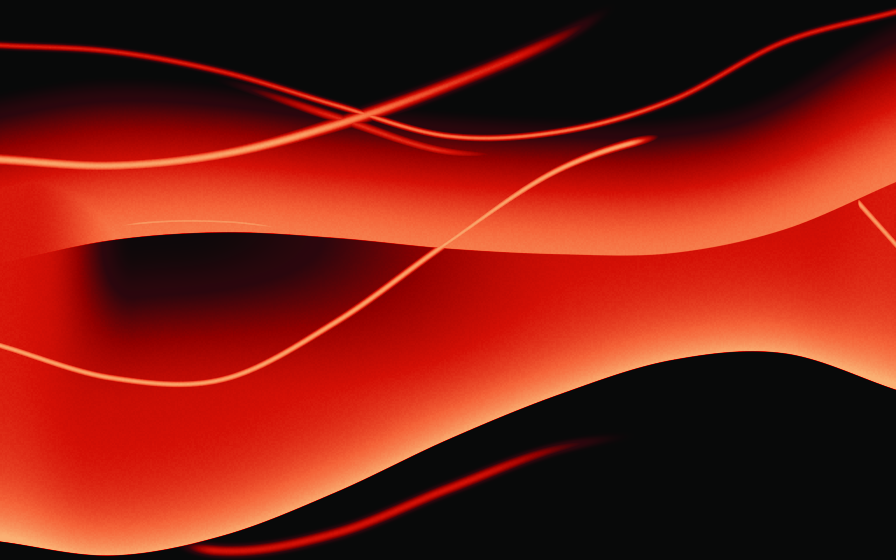
A WebGL 2 fragment shader for this background:

```glsl
#version 300 es
precision highp float;
// Glowing red ribbons folding over black, crossed by thin bright strands.

#define ASPECT 1.6          // width over height of the composition
#define RIBBON_DEPTH 0.25   // height of the upper ribbon's fade
#define RIBBON_HEAT 0.86    // heat at the fold of the upper ribbon
#define BODY_HEAT 0.55      // plain heat of the lower ribbon
#define RIM_HEAT 0.44       // extra heat along the hill
#define RIM_REACH 0.085     // how far the rim glow spreads
#define SHADOW_DEPTH 0.30   // reach of the shadow below the fold
#define GRAIN 0.018

uniform vec2 u_resolution;
out vec4 fragColor;

// Heights at nine evenly spaced knots from left to right
const float HILL[9]   = float[9](.033, .008, .044, .121, .215, .296, .357, .369, .304);
const float FOLD[9]   = float[9](.530, .571, .585, .575, .556, .546, .548, .590, .675);
const float SWEEP[9]  = float[9](.715, .704, .725, .777, .848, .933, 1.04, 1.10, 1.20);
const float WAVE[9]   = float[9](.919, .908, .871, .812, .757, .765, .821, .925, .979);
const float ECHO[9]   = float[9](.917, .896, .854, .790, .729, .731, .750, .770, .790);
const float RISE[9]   = float[9](.383, .325, .323, .425, .567, .698, .760, .770, .770);
const float EMBER[9]  = float[9](.130, .060, .016, .048, .127, .200, .227, .230, .230);
const float CREASE[9] = float[9](.530, .594, .604, .577, .550, .540, .540, .540, .540);

float hash(vec2 p) {
  vec3 q = fract(p.xyx * 0.1031);
  q += dot(q, q.yzx + 33.33);
  return fract((q.x + q.y) * q.z);
}

// Catmull-Rom curve through the knots
float curve(float k[9], float x) {
  float s = x * 8.0;
  int i = clamp(int(floor(s)), 0, 7);
  float f = s - float(i);
  float b = k[i], c = k[i + 1];
  float a = i > 0 ? k[max(i - 1, 0)] : 2.0 * b - c;
  float d = i < 7 ? k[min(i + 2, 8)] : 2.0 * c - b;
  return b + 0.5 * f * (c - a + f * (2.0 * a - 5.0 * b + 4.0 * c - d + f * (3.0 * (b - c) + d - a)));
}

// Signed distance above a curve, in canvas heights
float above(float k[9], vec2 p) {
  float y = curve(k, p.x);
  float slope = (curve(k, p.x + 0.002) - y) / (0.002 * ASPECT);
  return (p.y - y) / sqrt(1.0 + slope * slope);
}

float line(float d, float width) {
  d /= width;
  return exp(-d * d);
}

// Rises over a..b and falls over c..d
float span(float x, float a, float b, float c, float d) {
  return smoothstep(a, b, x) * (1.0 - smoothstep(c, d, x));
}

// Black through red to pale orange
vec3 heatColor(float h) {
  vec3 c = mix(vec3(.030, .034, .035), vec3(.17, .025, .05), smoothstep(0.0, 0.2, h));
  c = mix(c, vec3(.57, .00, .00), clamp((h - 0.2) / 0.2, 0.0, 1.0));
  c = mix(c, vec3(.83, .06, .02), clamp((h - 0.4) / 0.2, 0.0, 1.0));
  c = mix(c, vec3(.96, .39, .22), clamp((h - 0.6) / 0.2, 0.0, 1.0));
  return mix(c, vec3(.98, .69, .45), clamp((h - 0.8) / 0.2, 0.0, 1.0));
}

void main() {
  vec2 p = gl_FragCoord.xy / u_resolution;
  float x = p.x;
  float soft = 0.8 / u_resolution.y;
  float hill = above(HILL, p);
  float fold = p.y - curve(FOLD, x);

  // Upper ribbon: hot at the fold, fading upward
  float depth = RIBBON_DEPTH + 0.06 * (1.0 - smoothstep(0.0, 0.4, x)) + 0.05 * smoothstep(0.8, 1.0, x);
  float t = clamp(fold / depth, 0.0, 1.0);
  float upper = min(RIBBON_HEAT * (1.0 - pow(t, 1.5)), mix(0.62, 0.9, smoothstep(0.03, 0.16, x)));

  // Lower ribbon: rim glow on the hill, shadow under the fold
  float lower = BODY_HEAT + RIM_HEAT * exp(-max(hill, 0.0) / RIM_REACH);
  lower += 0.06 * (1.0 - smoothstep(0.0, 0.1, x)) + 0.06 * smoothstep(0.9, 1.0, x);
  lower -= 0.5 * span(x, 0.05, 0.15, 0.2, 0.65) * (1.0 - smoothstep(0.0, SHADOW_DEPTH, -fold));
  float heat = mix(lower, upper, smoothstep(-soft, soft, fold));

  // Strands above the hill
  float sweepHeat = mix(0.97, 0.62, smoothstep(0.3, 0.6, x)) * (1.0 - smoothstep(0.57, 0.7, x));
  heat = max(heat, sweepHeat * line(above(SWEEP, p), 0.012));
  float waveHeat = 0.63 + 0.22 * span(x, 0.25, 0.45, 0.6, 0.85);
  heat = max(heat, waveHeat * line(above(WAVE, p), 0.006));
  heat = max(heat, 0.66 * span(x, 0.22, 0.38, 0.48, 0.62) * line(above(ECHO, p), 0.009));
  heat = max(heat, 0.93 * span(x, 0.04, 0.16, 0.28, 0.42) * line(above(CREASE, p), 0.007));
  heat = max(heat, 0.97 * (1.0 - smoothstep(0.7, 0.75, x)) * line(above(RISE, p), 0.008));
  float spur = (p.y - 0.64 + 1.79 * (x - 0.957)) / 1.5;
  heat = max(heat, 0.95 * smoothstep(0.953, 0.96, x) * line(spur, 0.008));

  // Black hill with one dim strand
  float dim = 0.6 * span(x, 0.19, 0.24, 0.52, 0.73) * line(above(EMBER, p), 0.010);
  heat = mix(dim, heat, smoothstep(-soft, soft, hill));

  // Fine grain on the lit parts
  float grain = hash(floor(p * vec2(512.0, 320.0))) - 0.5;
  heat += GRAIN * grain * smoothstep(0.1, 0.5, heat);
  fragColor = vec4(heatColor(heat), 1.0);
}
```
